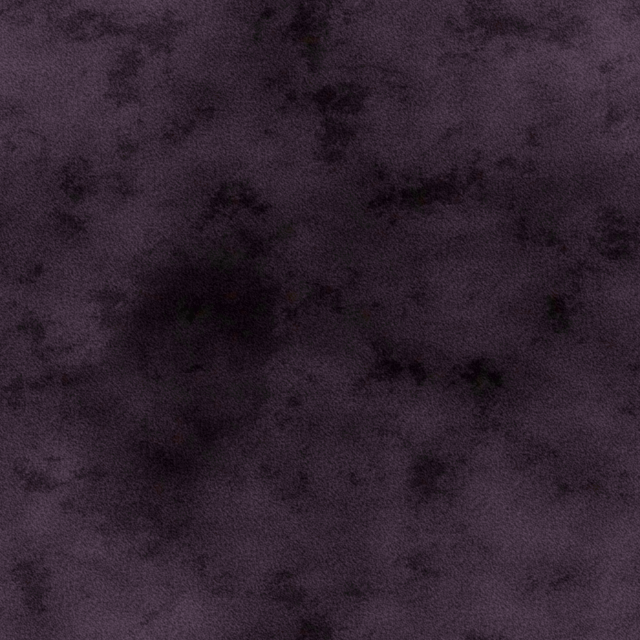
Reproduce this texture procedurally as a Shadertoy shader.

```glsl
// Dark plum velvet: soft cloudy wear, mottled shadows and a fine slanted nap.
// Layers of wrapping gradient noise add up to one shade value, which is mapped
// through a colour ramp; every layer repeats a whole number of times per tile.

const float TAU = 6.28318;
const vec3 DEEP_PLUM = vec3(0.052, 0.016, 0.048);
const vec3 PALE_PLUM = vec3(0.315, 0.244, 0.311);
const vec3 MOSS_TINT = vec3(-0.004, 0.024, -0.006);
const vec3 RUST_TINT = vec3(0.030, 0.004, -0.024);

// Unit gradient for one lattice cell
vec2 cellGradient(vec2 cell, float seed) {
    vec3 h = fract(vec3(cell.xyx + seed * 17.0) * vec3(0.1031, 0.1030, 0.0973));
    h += dot(h, h.yzx + 33.33);
    float angle = TAU * fract((h.x + h.y) * h.z);
    return vec2(cos(angle), sin(angle));
}

float cornerValue(vec2 cell, vec2 local, vec2 corner, vec2 period, float seed) {
    return dot(cellGradient(mod(cell + corner, period), seed), local - corner);
}

// Gradient noise that wraps after "period" cells
float gradientNoise(vec2 p, vec2 period, float seed) {
    vec2 cell = floor(p);
    vec2 f = p - cell;
    vec2 u = f * f * f * (f * (f * 6.0 - 15.0) + 10.0);
    float a = cornerValue(cell, f, vec2(0, 0), period, seed);
    float b = cornerValue(cell, f, vec2(1, 0), period, seed);
    float c = cornerValue(cell, f, vec2(0, 1), period, seed);
    float d = cornerValue(cell, f, vec2(1, 1), period, seed);
    return mix(mix(a, b, u.x), mix(c, d, u.x), u.y);
}

float tileNoise(vec2 uv, vec2 repeats, float seed) {
    return gradientNoise(uv * repeats, repeats, seed);
}

// Octaves of tiling noise
float cloud(vec2 uv, vec2 repeats, float gain, float seed) {
    float sum = 0.0;
    float weight = 1.0;
    for (int i = 0; i < 6; i++) {
        sum += weight * tileNoise(uv, repeats, seed + float(i));
        repeats *= 2.0;
        weight *= gain;
    }
    return sum;
}

// Leaning soft-edged patch with a ragged outline
float crushedPatch(vec2 uv, vec2 centre, vec2 size, float lean, float ragged) {
    vec2 d = fract(uv - centre + 0.5) - 0.5;
    d.x -= lean * d.y;
    return 1.0 - smoothstep(0.65, 1.2, length(d / size) + ragged);
}

// Thin creases along the zero lines of a noise, kept to a few places
float creases(vec2 uv, float seed) {
    float line = abs(cloud(uv, vec2(2, 5), 0.35, seed));
    float keep = smoothstep(0.2, 0.5, tileNoise(uv, vec2(6, 7), seed + 9.0));
    return keep * (1.0 - smoothstep(0.004, 0.028, line));
}

// Short slanted fibres over an even, finer grain
float nap(vec2 uv, float seed) {
    vec2 slanted = vec2(240.0 * (uv.x + uv.y), 120.0 * (uv.x - uv.y));
    float fibres = gradientNoise(slanted, vec2(120), seed);
    float grain = tileNoise(uv, vec2(350), seed + 3.0);
    return 0.58 * fibres + 0.5 * grain;
}

void mainImage(out vec4 fragColor, in vec2 fragCoord) {
    vec2 uv = fragCoord / iResolution.xy;

    // Broad wear and smaller shadows
    float wear = cloud(uv, vec2(3, 4), 0.58, 1.0);
    float mottle = cloud(uv, vec2(7, 9), 0.78, 21.0);
    float shadow = smoothstep(0.15, 0.75, mottle);
    float rubbed = 0.095 * cos(TAU * uv.x) + 0.12 * cos(TAU * (uv.y - 0.03));
    float crushed = crushedPatch(uv, vec2(0.28, 0.41), vec2(0.15, 0.23), 0.28,
                                 0.5 * mottle);

    // Total shade
    float shade = 0.583 + rubbed + 0.42 * wear - 0.11 * mottle;
    shade -= 0.22 * shadow + 0.36 * crushed;
    shade -= 0.14 * creases(uv, 41.0);
    float lit = smoothstep(0.0, 0.55, shade);
    shade += mix(0.38, 0.62, lit) * nap(uv, 61.0);
    shade = clamp(shade, -0.05, 1.15);

    // Plum ramp with moss and rust tints in the darker pile
    vec3 colour = mix(DEEP_PLUM, PALE_PLUM, shade);
    float dark = 1.0 - smoothstep(0.15, 0.5, shade);
    float moss = smoothstep(0.15, 0.5, cloud(uv, vec2(19, 19), 0.7, 81.0));
    float rust = smoothstep(0.3, 0.6, tileNoise(uv, vec2(34, 40), 91.0));
    colour += dark * (moss * MOSS_TINT + rust * RUST_TINT);

    fragColor = vec4(clamp(colour, 0.0, 1.0), 1.0);
}
```
